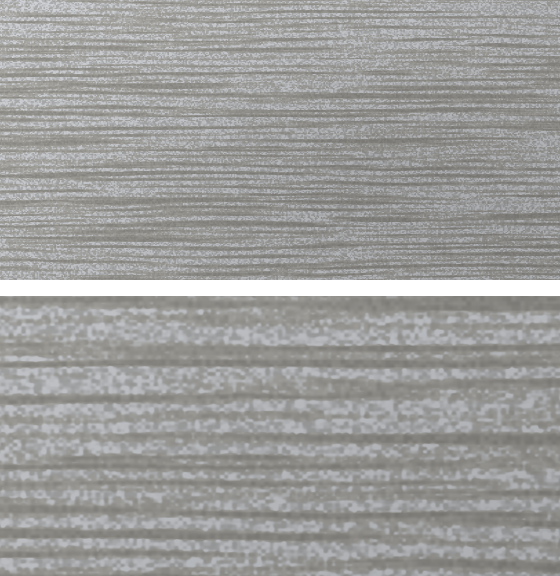
Top: the whole. Bottom: its middle third, enlarged.
Give the GLSL for this texture, as a Shadertoy shader.

```glsl
// Brushed wallpaper: ragged silver streaks run across a matt taupe ground.
// Long row noise plus a loose rhythm sets the bands; fine grain breaks up
// their edges and makes them glitter; a soft light falls from the upper left.

const vec3 TAUPE = vec3(0.597, 0.592, 0.573);
const vec3 DULL_SILVER = vec3(0.615, 0.618, 0.620);
const vec3 BRIGHT_SILVER = vec3(0.748, 0.757, 0.774);
const float TAU = 6.28318;

float hash(vec2 p) {
    vec3 q = fract(p.xyx * 0.1031);
    q += dot(q, q.yzx + 33.33);
    return fract((q.x + q.y) * q.z);
}

float noise(vec2 p) {
    vec2 cell = floor(p);
    vec2 f = fract(p);
    f = f * f * (3.0 - 2.0 * f);
    float low = mix(hash(cell), hash(cell + vec2(1.0, 0.0)), f.x);
    float high = mix(hash(cell + vec2(0.0, 1.0)), hash(cell + 1.0), f.x);
    return mix(low, high, f.y);
}

// One-dimensional noise along a row, shifted so that rows never line up
float rowNoise(float x, float row) {
    x += 37.0 * hash(vec2(row, 7.0));
    float cell = floor(x);
    return mix(hash(vec2(cell, row)), hash(vec2(cell + 1.0, row)),
               smoothstep(0.0, 1.0, x - cell));
}

// Long horizontal streaks, blended between neighbouring rows
float streaks(vec2 p, vec2 frequency) {
    p = p * frequency + 50.0;
    float row = floor(p.y);
    return mix(rowNoise(p.x, row), rowNoise(p.x, row + 1.0),
               smoothstep(0.0, 1.0, p.y - row));
}

// Slow drift that bends the bands slightly
float drift(vec2 p) {
    return 0.018 * (noise(p * vec2(1.1, 2.5) + 11.0) - 0.5)
         + 0.004 * (noise(p * vec2(5.0, 11.0) + 23.0) - 0.5);
}

// Band height around zero: positive where silver lies
float bands(vec2 p) {
    float phase = 1.8 * noise(p * vec2(1.3, 8.0) + 31.0);
    float rhythm = cos(TAU * (38.0 * p.y + phase));
    float broad = streaks(p, vec2(1.4, 90.0)) - 0.5;
    float thin = streaks(p + 3.0, vec2(3.5, 160.0)) - 0.5;
    float ragged = streaks(p + 9.0, vec2(14.0, 190.0)) - 0.5;
    return 0.44 * broad + 0.40 * thin + 0.20 * ragged + 0.12 * rhythm;
}

// Fine speckle, slightly longer than high
float speckle(vec2 p) {
    float coarse = noise(p * vec2(125.0, 170.0) + 5.0);
    float fine = noise(p * vec2(203.0, 237.0) + 61.0);
    return mix(coarse, fine, 0.65);
}

// Light from the upper left, with a dim patch right of the centre
float lighting(vec2 p) {
    vec2 d = (p - vec2(1.25, 0.38)) * vec2(1.5, 2.8);
    float slope = 1.055 - 0.060 * p.x + 0.070 * (p.y - 0.5);
    return slope - 0.060 * exp(-dot(d, d));
}

void mainImage(out vec4 fragColor, in vec2 fragCoord) {
    vec2 p = fragCoord / iResolution.y;
    vec2 bent = p + vec2(0.0, drift(p));
    float grain = speckle(p);

    // Silver coverage with edges crumbled by the grain
    float height = bands(bent);
    float cover = smoothstep(-0.12, 0.15, height + 0.32 * (grain - 0.5));

    // Matt ground, deeper in the gaps, and glittering silver
    float gap = smoothstep(0.06, 0.28, -height);
    vec3 ground = TAUPE - 0.060 * gap;
    ground += 0.07 * (noise(p * 187.0 + 83.0) - 0.5);
    float glitter = smoothstep(0.2, 0.8, grain);
    vec3 silver = mix(DULL_SILVER, BRIGHT_SILVER, glitter);

    fragColor = vec4(mix(ground, silver, cover) * lighting(p), 1.0);
}
```
